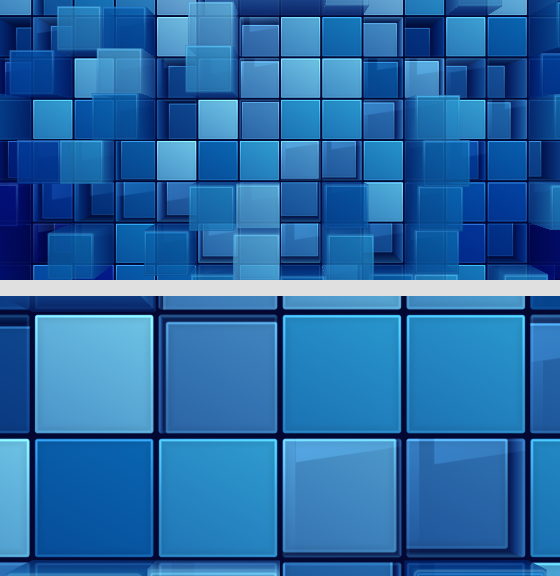
Top: the whole. Bottom: its middle third, enlarged.
Give the GLSL for this background, as a WebGL 2 fragment shader.

```glsl
#version 300 es
precision highp float;
uniform vec2 u_resolution;
out vec4 fragColor;

#define ROWS 6.78
#define GAP 0.020
#define RIM 0.012
#define RADIUS 0.045
#define LIFT 0.17
#define SINK 0.11
#define RAISED 0.38
#define SUNK 0.32
#define GLASS 0.80

const vec3 NAVY  = vec3(0.01, 0.03, 0.20);
const vec3 DEEP  = vec3(0.01, 0.07, 0.50);
const vec3 ROYAL = vec3(0.01, 0.27, 0.63);
const vec3 AZURE = vec3(0.04, 0.39, 0.67);
const vec3 SKY   = vec3(0.14, 0.54, 0.77);
const vec3 PALE  = vec3(0.38, 0.70, 0.86);
const vec3 STEEL = vec3(0.46, 0.62, 0.80);
const vec3 SHINE = vec3(0.50, 0.85, 1.00);

float hash(vec2 p) {
  vec3 v = fract(vec3(p.xyx) * vec3(0.1031, 0.1030, 0.0973) + 0.37);
  v += dot(v, v.yzx + 33.33);
  return fract((v.x + v.y) * v.z);
}

// Darkens toward saturated blue, as thick glass does
vec3 shade(vec3 tint, float light) {
  return tint * pow(vec3(light), vec3(1.9, 1.35, 0.65));
}

// Distance to the rim of a rounded unit square, positive inside
float rimDistance(vec2 u) {
  vec2 d = abs(u - 0.5) - 0.5 + RADIUS;
  return RADIUS - length(max(d, 0.0)) - min(max(d.x, d.y), 0.0);
}

float rimLine(float e, float px) {
  return 1.0 - smoothstep(0.0, RIM + 0.6 * px, abs(e - GAP - RIM - 0.3 * px));
}

// Positive for raised cubes, negative for sunken ones, zero for flush ones
float cubeHeight(vec2 cell) {
  float pick = hash(cell + 17.3), amount = mix(0.3, 1.0, hash(cell + 41.7));
  float raised = RAISED * smoothstep(0.3, 2.5, length(cell * vec2(0.7, 1.0)));
  if (pick < raised) return LIFT * amount;
  return pick > 1.0 - SUNK ? -SINK * amount : 0.0;
}

// Royal blue at the sides and bottom, pale and greyer toward the top
vec3 cubeTint(vec2 cell) {
  float v = 0.86 + 0.62 * (hash(cell + 5.1) - 0.5) - 0.056 * abs(cell.x) + 0.045 * cell.y;
  vec3 tint = mix(DEEP, ROYAL, smoothstep(0.12, 0.38, v));
  tint = mix(tint, AZURE, smoothstep(0.38, 0.54, v));
  tint = mix(tint, SKY, smoothstep(0.54, 0.74, v));
  tint = mix(tint, PALE, smoothstep(0.74, 1.0, v));
  float grey = smoothstep(0.5, 3.5, cell.y) * smoothstep(0.5, 0.9, v);
  return mix(tint, STEEL, 0.6 * grey * hash(cell + 9.4));
}

// Glass face with a soft gradient, a fine bright rim and a chosen outline
vec3 pane(vec2 u, vec3 tint, vec3 outline, float px) {
  float e = rimDistance(u);
  vec3 col = shade(tint, 0.86 + 0.14 * u.y + 0.08 * u.x);
  col *= mix(0.90, 1.0, smoothstep(0.0, 0.12, e));
  col += SHINE * rimLine(e, px) * mix(0.08, 0.26, smoothstep(0.3, 1.0, u.y));
  return mix(outline, col, smoothstep(GAP - 0.6 * px, GAP + 0.6 * px, e));
}

// Soft band mirrored near the top and one side of the glass
float reflection(vec2 u, vec2 cell, float px) {
  float low = mix(0.55, 0.85, hash(cell + 2.2)), start = 0.5 * hash(cell + 6.6);
  float band = smoothstep(low - px, low + px, u.y - 0.15 * (u.x - 0.5));
  band *= smoothstep(start - px, start + px, u.x) * mix(1.0, 0.4, u.x);
  float strip = (1.0 - smoothstep(0.12, 0.12 + px, u.x)) * u.y;
  return max(band, 0.8 * strip) * step(0.35, hash(cell + 8.8));
}

// Flush or sunken cell, with the outer walls of the hole in view
vec3 wallCell(vec2 q, vec2 lo, vec2 side, float px) {
  vec2 cell = (lo + 0.5) * side;
  float h = cubeHeight(cell), depth = max(-h, 0.0);
  vec3 tint = shade(cubeTint(cell), h > 0.0 ? 0.42 : 1.0 - 4.0 * depth);
  vec2 inner = q * (1.0 + depth) - lo;
  vec2 u = 0.5 + (inner - 0.5) * side;
  vec3 col = pane(u, tint, mix(NAVY, tint, 0.2), px);
  vec2 leave = (lo + 1.0) / q;
  float w = (min(leave.x, leave.y) - 1.0) / max(depth, 0.001);
  vec3 wall = shade(tint, mix(1.1, 0.4, clamp(w, 0.0, 1.0)));
  wall *= leave.x < leave.y ? 1.0 : 0.75;
  float past = max(inner.x, inner.y) - 1.0;
  if (depth > 0.0) col = mix(col, wall, smoothstep(-px, px, past));
  vec2 face = 0.5 + (q - lo - 0.5) * side;
  if (h != 0.0) col += SHINE * 0.13 * reflection(face, cell, px);
  float e = rimDistance(face);
  col += SHINE * rimLine(e, px) * mix(0.05, 0.12, face.y);
  return mix(NAVY, col, smoothstep(GAP - 0.6 * px, GAP + 0.6 * px, e));
}

// Raised cube in perspective: rgb and coverage
vec4 raisedCube(vec2 q, vec2 lo, vec2 side, float px) {
  vec2 cell = (lo + 0.5) * side;
  float h = cubeHeight(cell);
  if (h <= 0.0 || min(lo.x, lo.y) < 0.0) return vec4(0.0);
  float nearT = 1.0 / (1.0 + h);
  vec2 enter = lo / q, leave = (lo + 1.0) / q;
  float t0 = max(nearT, max(enter.x, enter.y));
  float t1 = min(1.0, min(leave.x, leave.y));
  float cover = smoothstep(0.0, px, (t1 - t0) * max(q.x, q.y));
  vec3 tint = cubeTint(cell);
  vec2 inner = q * nearT - lo;
  vec2 u = 0.5 + (inner - 0.5) * side;
  vec3 front = pane(u, tint, mix(shade(tint, 0.8), SHINE, 0.4 * u.y), px);
  float w = (t0 - nearT) / (1.0 - nearT);
  float light = enter.x > enter.y ? 0.75 : 0.62 - 0.12 * side.y;
  vec3 flank = shade(tint, light * mix(1.15, 0.6, w));
  float isFront = smoothstep(-px, px, rimDistance(inner));
  return vec4(mix(flank, front, isFront), cover * mix(0.70, GLASS, isFront));
}

void main() {
  vec2 p = (gl_FragCoord.xy - 0.5 * u_resolution) / u_resolution.y * ROWS;
  float px = ROWS / u_resolution.y;
  vec2 side = vec2(p.x < 0.0 ? -1.0 : 1.0, p.y < 0.0 ? -1.0 : 1.0);
  vec2 q = max(abs(p), 0.0001), lo = floor(q);
  vec3 col = wallCell(q, lo, side, px);
  // Cubes nearer the centre stand in front
  for (int k = 0; k < 6; k++) {
    vec4 cube = raisedCube(q, lo - vec2(k / 2, k % 2), side, px);
    col = mix(col, cube.rgb, cube.a);
  }
  fragColor = vec4(clamp(col, 0.0, 1.0), 1.0);
}
```
